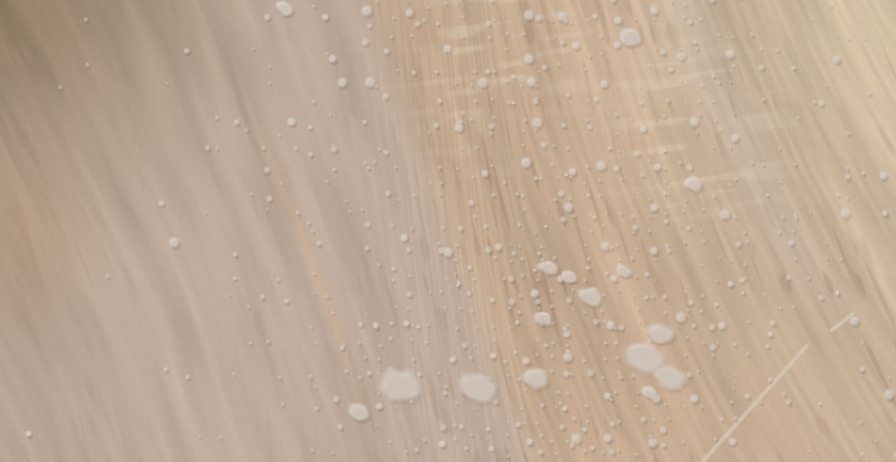
A Shadertoy shader for this texture:

```glsl
// Pale wood boards with slanted grain, splashed with small drops of white paint.
// Grain is value noise stretched along a bent coordinate; drops are a few large
// soft discs plus hashed grids of small ones, thinned out by a density field.

float hash(vec2 p) {
    vec3 q = fract(p.xyx * 0.1031);
    q += dot(q, q.yzx + 33.33);
    return fract((q.x + q.y) * q.z);
}

float noise(vec2 p) {
    vec2 i = floor(p), f = fract(p);
    f = f * f * (3.0 - 2.0 * f);
    return mix(mix(hash(i), hash(i + vec2(1, 0)), f.x),
               mix(hash(i + vec2(0, 1)), hash(i + vec2(1, 1)), f.x), f.y);
}

float fbm(vec2 p) {
    float sum = 0.0, amp = 0.5;
    for (int i = 0; i < 4; i++) {
        sum += amp * noise(p);
        p = p * 2.03 + 17.1;
        amp *= 0.5;
    }
    return sum;
}

// Soft bump centred on zero
float bump(float x, float width) {
    return exp(-x * x / (width * width));
}

float segment(vec2 p, vec2 a, vec2 b) {
    vec2 ab = b - a;
    return length(p - a - ab * clamp(dot(p - a, ab) / dot(ab, ab), 0.0, 1.0));
}

// Large splashes: centre and radius
const vec3 SPLASHES[16] = vec3[16](
    vec3(0.868, 0.165, 0.042), vec3(1.033, 0.162, 0.036), vec3(1.395, 0.224, 0.040),
    vec3(1.448, 0.185, 0.032), vec3(1.431, 0.279, 0.027), vec3(1.274, 0.360, 0.024),
    vec3(1.157, 0.183, 0.026), vec3(1.365, 0.919, 0.021), vec3(1.231, 0.404, 0.017),
    vec3(1.175, 0.312, 0.019), vec3(1.500, 0.602, 0.018), vec3(0.777, 0.112, 0.021),
    vec3(1.350, 0.416, 0.017), vec3(1.185, 0.421, 0.018), vec3(0.617, 0.985, 0.018),
    vec3(1.409, 0.150, 0.017));

// Coverage of paint, 0 to 1
float paint(vec2 p) {
    float cover = 0.0;
    vec2 wobble = 0.010 * (vec2(noise(p * 45.0), noise(p * 45.0 + 9.0)) - 0.5);
    for (int i = 0; i < 16; i++) {
        vec3 s = SPLASHES[i];
        vec2 q = (p + wobble - s.xy) * vec2(0.88, 1.15);
        q.y += 0.2 * q.x;
        cover = max(cover, smoothstep(s.z * 1.2, s.z * 0.65, length(q)));
    }
    // Small drops, denser around the middle and lower right
    float cell = 0.085;
    for (int layer = 0; layer < 3; layer++) {
        vec2 id = floor(p / cell) + float(layer) * 37.0;
        vec2 centre = 0.25 + 0.5 * vec2(hash(id + 3.7), hash(id + 8.3));
        float r = cell * mix(0.07, 0.14, hash(id + 5.1));
        float density = 0.48 * bump(p.x - 1.2, 0.55)
                      + 0.35 * bump(length(p - vec2(1.3, 0.3)), 0.3);
        float d = length(fract(p / cell) - centre) * cell;
        float drop = smoothstep(r * 1.35, r * 0.5, d) * step(hash(id), density);
        cover = max(cover, drop * (0.9 - 0.18 * float(layer)));
        cell *= 0.64;
    }
    return cover;
}

vec3 wood(vec2 p) {
    float down = 1.0 - p.y;
    float slant = 0.36 + 0.2 * (p.x - 1.1) * (p.x - 1.1);
    float u = p.x - slant * down + 0.025 * (noise(p * 3.0) - 0.5);
    float right = smoothstep(0.75, 1.15, p.x);

    // Boards, from grey beige on the left to warm tan on the right
    vec3 col = mix(vec3(0.68, 0.61, 0.55), vec3(0.735, 0.66, 0.60), smoothstep(0.0, 0.75, p.x + 0.5 * down));
    col = mix(col, vec3(0.775, 0.67, 0.57), smoothstep(0.75, 0.84, u));
    col = mix(col, vec3(0.79, 0.70, 0.61), smoothstep(1.0, 1.7, u));
    col = mix(col, vec3(0.81, 0.74, 0.63), bump(length(p - vec2(1.95, 0.95)), 0.4));
    col = mix(col, vec3(0.57, 0.49, 0.39), 0.9 * bump(length(p - vec2(0.0, 1.02)), 0.32));
    col = mix(col, vec3(0.74, 0.61, 0.48), 0.5 * bump(length((p - vec2(0.05, 0.5)) * vec2(1.6, 1.0)), 0.18));

    // Long streaks along the grain
    float streak = fbm(vec2(u * 16.0, down * 1.6));
    col *= 1.0 + 0.17 * (streak - 0.47);
    col -= 0.07 * bump(u - 0.42, 0.045) * smoothstep(0.9, 0.2, down) * noise(vec2(u * 60.0, down * 4.0));
    col += vec3(0.05, 0.02, -0.01) * bump(u - 0.46, 0.012) * bump(down - 0.58, 0.25);
    col += 0.035 * (bump(u - 0.90, 0.008) + bump(u - 0.98, 0.010)) * noise(vec2(u * 20.0, down * 5.0));
    col = mix(col, vec3(0.76, 0.72, 0.68), 0.4 * bump(u - 1.48, 0.04) * smoothstep(0.8, 0.4, down));

    // Fine grain, crisp on the right and blurred on the left, with dark pores
    col *= 1.0 + mix(0.05, 0.08, right) * (noise(vec2(u * mix(45.0, 95.0, right), down * 7.0)) - 0.5);
    float pores = smoothstep(0.70, 0.92, noise(vec2((u + 0.12 * down) * 80.0, down * 13.0)));
    col -= vec3(0.08, 0.09, 0.09) * pores * mix(0.25, 0.8, right) * noise(p * 5.0 + 4.0);

    // Pale scuffs across the grain
    float scuff = smoothstep(0.55, 0.9, noise(vec2(p.x * 9.0, p.y * 65.0 - p.x * 9.0)));
    float worn = bump(length(p - vec2(1.06, 0.87)), 0.18) + bump(length(p - vec2(1.52, 0.72)), 0.17);
    return col + vec3(0.05, 0.06, 0.07) * scuff * worn;
}

void mainImage(out vec4 fragColor, in vec2 fragCoord) {
    vec2 p = fragCoord / iResolution.y;
    vec3 col = wood(p);

    // Thin scratch at the lower right
    float scratch = min(segment(p, vec2(1.52, 0.0), vec2(1.745, 0.25)),
                        segment(p, vec2(1.80, 0.285), vec2(1.845, 0.32)));
    col = mix(col, vec3(0.85, 0.79, 0.73), 0.75 * smoothstep(0.007, 0.001, scratch));

    // Paint with a shadow below and a lit upper edge
    float cover = paint(p);
    col *= 1.0 - 0.12 * paint(p + vec2(-0.004, 0.006)) * (1.0 - cover);
    float lit = cover - paint(p + vec2(-0.006, 0.008));
    col = mix(col, vec3(0.81, 0.765, 0.725) + 0.05 * lit, 0.9 * cover);

    fragColor = vec4(col + 0.012 * (noise(p * 260.0) - 0.5), 1.0);
}
```
